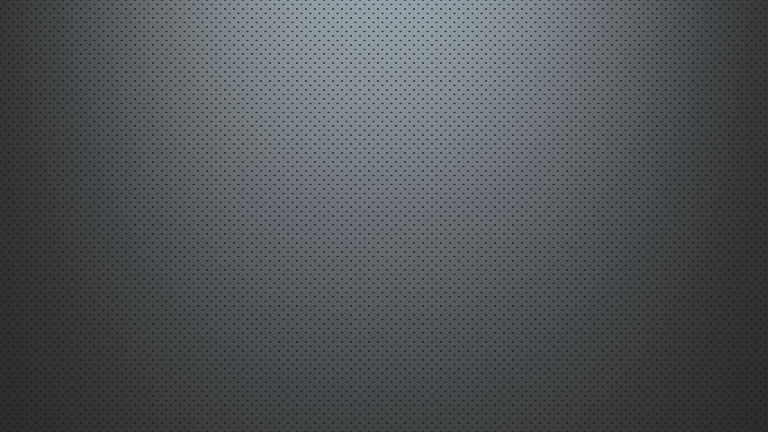
Reproduce this pattern procedurally as a WebGL 1 fragment shader.

```glsl
precision highp float;
// Perforated dark metal sheet with staggered holes, lit softly from the top centre.

uniform vec2 u_resolution;

const float HOLES_DOWN = 48.0;     // full periods per canvas height, two rows each
const float HOLE_RADIUS = 0.1;     // in periods
const vec3 SHADE_COLOR = vec3(0.162, 0.162, 0.161);
const vec3 LIT_COLOR = vec3(0.585, 0.632, 0.658);
const vec3 HOLE_COLOR = vec3(0.07, 0.075, 0.08);

// Sine-free hash of a lattice point
float hash(vec2 cell) {
  vec3 q = fract(vec3(cell.xyx) * 0.1031);
  q += dot(q, q.yzx + 33.33);
  return fract((q.x + q.y) * q.z);
}

float valueNoise(vec2 p) {
  vec2 cell = floor(p);
  vec2 f = fract(p);
  f = f * f * (3.0 - 2.0 * f);
  float low = mix(hash(cell), hash(cell + vec2(1.0, 0.0)), f.x);
  float high = mix(hash(cell + vec2(0.0, 1.0)), hash(cell + 1.0), f.x);
  return mix(low, high, f.y);
}

// Broad glow that fades down from the top edge and falls off near both sides
float topLight(vec2 uv) {
  float side = (uv.x - 0.5) * (uv.x - 0.5);
  float drop = 1.0 - uv.y;
  return exp(-5.0 * side - 14.0 * side * side - 0.5 * drop - 1.05 * drop * drop);
}

// Distance to the nearest hole edge on a staggered grid
float holeDistance(vec2 p, float radius) {
  vec2 even = fract(p) - 0.5;
  vec2 odd = fract(p + 0.5) - 0.5;
  vec2 squash = vec2(0.9, 1.1);
  return min(length(even * squash), length(odd * squash)) - radius;
}

// Antialiased coverage of a shape from its signed distance
float coverage(float dist, float pixel) {
  return 1.0 - smoothstep(-0.6 * pixel, 0.6 * pixel, dist);
}

void main() {
  vec2 uv = gl_FragCoord.xy / u_resolution;
  vec2 p = gl_FragCoord.xy / u_resolution.y;
  float pixel = HOLES_DOWN / u_resolution.y;
  vec2 grid = p * HOLES_DOWN;

  // Sheet shading with a faint drift between blue and neutral grey
  float light = topLight(uv);
  vec3 color = mix(SHADE_COLOR, LIT_COLOR, light);
  float drift = valueNoise(p * vec2(3.0, 4.0)) - 0.5;
  color += drift * light * vec3(-0.004, -0.004, 0.012);

  // Pale lower rim, then the dark hole
  float rim = coverage(holeDistance(grid + vec2(0.0, 0.09), HOLE_RADIUS), pixel);
  float hole = coverage(holeDistance(grid, HOLE_RADIUS), pixel);
  color *= 1.0 + 0.05 * rim;
  color = mix(color, HOLE_COLOR, 0.8 * hole);

  gl_FragColor = vec4(color, 1.0);
}
```
